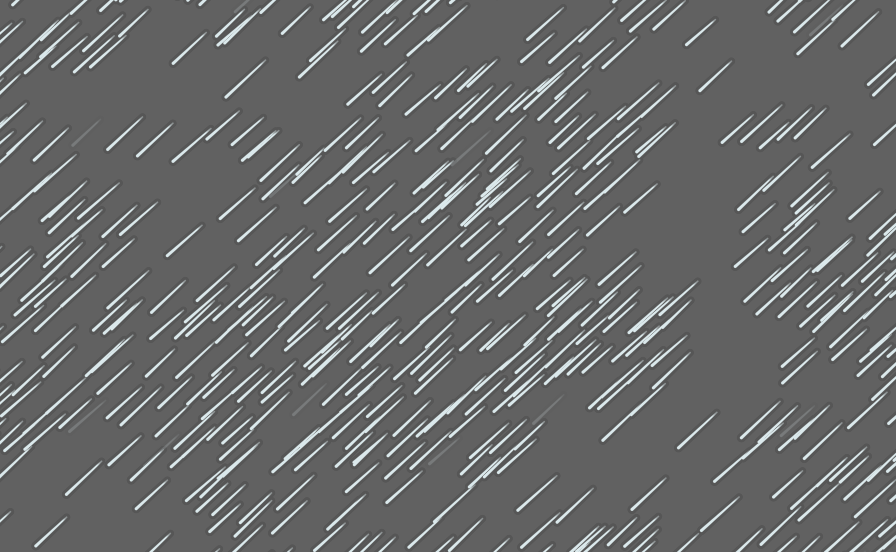
Give the GLSL for this pattern, as a Shadertoy shader.

```glsl
const vec3 SLATE = vec3(0.38);
const vec3 SHADE = vec3(0.337);
const vec3 ICE = vec3(0.86, 0.915, 0.925);
const float CELL = 0.04;
const int STREAKS_PER_CELL = 2;

vec3 hash3(vec3 p) {
    p = fract(p * vec3(0.1031, 0.1030, 0.0973));
    p += dot(p, p.yxz + 33.33);
    return fract((p.xxy + p.yxx) * p.zyx);
}

float valueNoise(vec2 p) {
    vec2 i = floor(p), f = fract(p);
    f = f * f * (3.0 - 2.0 * f);
    float a = hash3(vec3(i, 9.0)).x;
    float b = hash3(vec3(i + vec2(1, 0), 9.0)).x;
    float c = hash3(vec3(i + vec2(0, 1), 9.0)).x;
    float d = hash3(vec3(i + vec2(1, 1), 9.0)).x;
    return mix(mix(a, b, f.x), mix(c, d, f.x), f.y);
}

// Expected streaks per cell: loose drifts plus a band of denser clumps
float streakDensity(vec2 p) {
    float drift = smoothstep(0.2, 0.75, valueNoise(p * 5.5 + 21.0));
    float height = (p.y - 0.40) / 0.12;
    float clumps = 0.5 + 0.5 * cos(6.2832 * (p.x - 0.13) / 0.5);
    return 0.13 + 0.46 * drift + 0.45 * clumps * exp(-height * height);
}

// Signed distance to a tapered stroke in x, position along it in y
vec2 taperedStroke(vec2 p, vec2 axis, float len, float headRadius, float tailRadius) {
    float t = clamp(dot(p, axis) / len, 0.0, 1.0);
    float radius = mix(headRadius, tailRadius, t);
    return vec2(length(p - axis * len * t) - radius, t);
}

// Coverage of the streaks in x, of their dark rims in y
vec2 rain(vec2 p, float softness) {
    vec2 cover = vec2(0.0);
    vec2 home = floor(p / CELL);
    for (int y = -2; y <= 1; y++)
    for (int x = -2; x <= 1; x++)
    for (int k = 0; k < STREAKS_PER_CELL; k++) {
        vec2 cell = home + vec2(x, y);
        vec3 place = hash3(vec3(cell + 50.0, float(k) + 1.0));
        vec3 shape = hash3(vec3(cell + 90.0, float(k) + 5.0));
        vec2 head = (cell + place.xy) * CELL;
        if (place.z > streakDensity(head + 0.03) - float(k)) continue;

        float angle = 0.74 + 0.06 * (shape.x - 0.5);
        vec2 axis = vec2(cos(angle), sin(angle));
        float len = mix(0.068, 0.1, shape.y);
        vec2 stroke = taperedStroke(p - head, axis, len, 0.0028, 0.0014);

        // Tails fade out, and a few streaks are faint throughout
        float fade = 1.0 - 0.6 * smoothstep(0.85, 1.0, stroke.y);
        float strength = shape.z < 0.03 ? 0.2 : 1.0;
        float body = fade * smoothstep(softness, -softness, stroke.x);
        float rim = smoothstep(0.0064, 0.0046, stroke.x);
        cover = max(cover, strength * vec2(body, rim));
    }
    return cover;
}

void mainImage(out vec4 fragColor, in vec2 fragCoord) {
    vec2 p = fragCoord / iResolution.y;
    vec2 cover = rain(p, 0.7 / iResolution.y);
    vec3 color = mix(SLATE, SHADE, cover.y);
    color = mix(color, ICE, cover.x);
    fragColor = vec4(color, 1.0);
}
```
